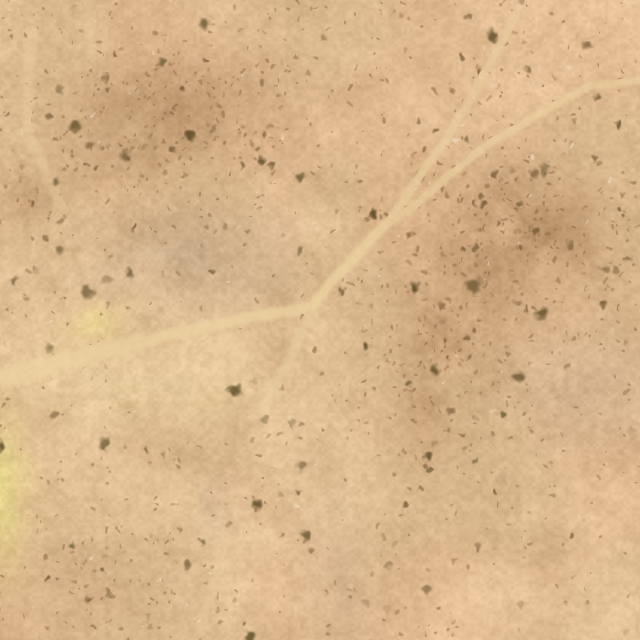
Reproduce this texture procedurally as a WebGL 1 fragment shader.

```glsl
precision highp float;
// Aerial view of dry sandy ground with pale forking tracks, dark scrub patches and scattered shrubs.
uniform vec2 u_resolution;

const vec3 SAND = vec3(0.868, 0.738, 0.568);
const vec3 PALE_SAND = vec3(0.925, 0.825, 0.630);
const vec3 YELLOW_SAND = vec3(0.940, 0.880, 0.570);
const vec3 PINK_SAND = vec3(0.885, 0.735, 0.570);
const vec3 DUSTY_GREY = vec3(0.770, 0.660, 0.540);
const vec3 SCRUB_SOIL = vec3(0.670, 0.515, 0.355);
const vec3 BROWN_TWIG = vec3(0.500, 0.345, 0.205);
const vec3 OLIVE_SHRUB = vec3(0.335, 0.275, 0.135);
const vec3 WHITE_STONE = vec3(0.960, 0.900, 0.800);

float hash(vec2 p) {
  return fract(sin(dot(p, vec2(127.1, 311.7))) * 43758.5453);
}

float noise(vec2 p) {
  vec2 i = floor(p);
  vec2 f = fract(p);
  f = f * f * (3.0 - 2.0 * f);
  return mix(mix(hash(i), hash(i + vec2(1.0, 0.0)), f.x),
             mix(hash(i + vec2(0.0, 1.0)), hash(i + 1.0), f.x), f.y);
}

float fbm(vec2 p) {
  float sum = 0.0;
  float weight = 0.5;
  for (int i = 0; i < 5; i++) {
    sum += weight * noise(p);
    p = mat2(1.6, 1.2, -1.2, 1.6) * p + 7.3;
    weight *= 0.5;
  }
  return sum;
}

// Soft elliptical region, 1 at its centre
float patchMask(vec2 p, vec2 centre, vec2 radius) {
  vec2 q = (p - centre) / radius;
  return exp(-dot(q, q) * 1.4);
}

// Soft stroke between two points
float track(vec2 p, vec2 a, vec2 b, float width) {
  vec2 ab = b - a;
  float t = clamp(dot(p - a, ab) / dot(ab, ab), 0.0, 1.0);
  return 1.0 - smoothstep(width * 0.25, width, length(p - a - ab * t));
}

// Jittered soft blobs; density is the chance that a cell holds one
float scatter(vec2 p, float cells, float density, float size, float seed) {
  vec2 q = p * cells;
  vec2 home = floor(q);
  float mask = 0.0;
  for (int y = -1; y <= 1; y++) {
    for (int x = -1; x <= 1; x++) {
      vec2 cell = home + vec2(float(x), float(y));
      vec2 key = cell + seed;
      vec2 jitter = vec2(hash(key + 3.1), hash(key + 8.7));
      float radius = size * mix(0.5, 1.0, hash(key + 5.3));
      vec2 stretch = vec2(mix(0.8, 1.4, hash(key + 1.9)), 1.0);
      float blob = 1.0 - smoothstep(0.25, 1.0, length((q - cell - jitter) * stretch) / radius);
      float present = smoothstep(0.0, 0.02, density - hash(key));
      mask = max(mask, blob * present * mix(0.5, 1.0, hash(key + 6.4)));
    }
  }
  return mask;
}

void main() {
  vec2 uv = gl_FragCoord.xy / u_resolution;
  vec2 wobble = vec2(fbm(uv * 9.0), fbm(uv * 9.0 + 31.0)) - 0.48;
  vec2 p = uv + wobble * 0.10;
  float mottle = fbm(uv * 14.0 + 4.0);

  // Broad tints of the ground
  vec3 color = mix(SAND, PINK_SAND, smoothstep(0.4, 0.65, fbm(uv * 4.0 + 12.0)));
  float grey = patchMask(p, vec2(0.29, 0.59), vec2(0.16, 0.08))
             + 0.7 * patchMask(p, vec2(0.92, 0.40), vec2(0.16, 0.10))
             + 0.5 * patchMask(p, vec2(0.54, 0.10), vec2(0.06, 0.16))
             + 0.5 * patchMask(p, vec2(0.34, 0.21), vec2(0.03, 0.07));
  color = mix(color, DUSTY_GREY, min(grey, 1.0) * 0.65);
  float pale = patchMask(p, vec2(0.22, 0.41), vec2(0.27, 0.07));
  color = mix(color, PALE_SAND, pale * 0.6);
  float yellow = patchMask(p, vec2(-0.01, 0.23), vec2(0.045, 0.12))
               + 0.6 * patchMask(p, vec2(0.15, 0.51), vec2(0.05, 0.035));
  color = mix(color, YELLOW_SAND, min(yellow, 1.0) * 0.85);

  // Dark scrub patches
  float scrub = 0.85 * patchMask(p, vec2(0.26, 0.81), vec2(0.22, 0.13))
              + patchMask(p, vec2(0.84, 0.63), vec2(0.20, 0.13))
              + 0.85 * patchMask(p, vec2(0.69, 0.43), vec2(0.12, 0.17))
              + 0.6 * patchMask(p, vec2(0.05, 0.69), vec2(0.08, 0.06))
              + 0.4 * patchMask(p, vec2(0.14, 0.09), vec2(0.17, 0.12));
  scrub = min(scrub, 1.0);
  color = mix(color, SCRUB_SOIL, scrub * smoothstep(0.15, 0.75, mottle) * 0.9);

  // Mottling and fine grain
  color += (mottle - 0.48) * vec3(0.13, 0.14, 0.14);
  color += (noise(uv * 95.0) - 0.5) * 0.045 + (noise(uv * 210.0) - 0.5) * 0.05;

  // Forking tracks
  vec2 r = uv + wobble * 0.018;
  vec2 fork = vec2(0.485, 0.525);
  vec2 split = vec2(0.605, 0.648);
  float road = 0.8 * track(r, vec2(-0.02, 0.405), vec2(0.22, 0.468), 0.022);
  road = max(road, 0.8 * track(r, vec2(0.22, 0.468), fork, 0.014));
  road = max(road, 0.85 * track(r, fork, split, 0.013));
  road = max(road, 0.65 * track(r, split, vec2(0.73, 0.825), 0.011));
  road = max(road, 0.55 * track(r, vec2(0.73, 0.825), vec2(0.80, 0.97), 0.011));
  road = max(road, 0.65 * track(r, split, vec2(0.77, 0.775), 0.010));
  road = max(road, 0.65 * track(r, vec2(0.77, 0.775), vec2(0.92, 0.863), 0.010));
  road = max(road, 0.6 * track(r, vec2(0.92, 0.863), vec2(1.02, 0.883), 0.010));
  road = max(road, 0.5 * track(r, fork, vec2(0.41, 0.36), 0.012));
  road = max(road, 0.3 * track(r, vec2(0.35, 0.15), vec2(0.31, 0.02), 0.011));
  road = max(road, 0.4 * track(r, vec2(0.05, 0.95), vec2(0.04, 0.79), 0.013));
  road = max(road, 0.4 * track(r, vec2(0.04, 0.79), vec2(0.10, 0.68), 0.012));

  // Twigs, shrubs and stones, kept off the tracks
  float open = (1.0 - smoothstep(0.1, 0.5, road)) * (1.0 - 0.8 * min(pale + yellow, 1.0));
  vec2 s = uv + (vec2(noise(uv * 120.0), noise(uv * 120.0 + 17.0)) - 0.5) * 0.008;
  float twigs = scatter(s, 100.0, open * (0.07 + 0.30 * scrub), 0.55, 11.0);
  float bushes = scatter(s, 48.0, open * (0.03 + 0.15 * scrub), 0.48, 47.0);
  float shrubs = scatter(s, 22.0, open * (0.05 + 0.06 * scrub), 0.34, 83.0);
  float stones = scatter(s, 70.0, 0.015 + 0.02 * scrub, 0.36, 29.0);
  color = mix(color, PALE_SAND, road * 0.9);
  color = mix(color, BROWN_TWIG, twigs * 0.5);
  color = mix(color, mix(BROWN_TWIG, OLIVE_SHRUB, noise(uv * 20.0)), bushes * 0.7);
  color = mix(color, OLIVE_SHRUB, shrubs * 0.85);
  color = mix(color, WHITE_STONE, stones * 0.6);

  gl_FragColor = vec4(clamp(color, 0.0, 1.0), 1.0);
}
```
